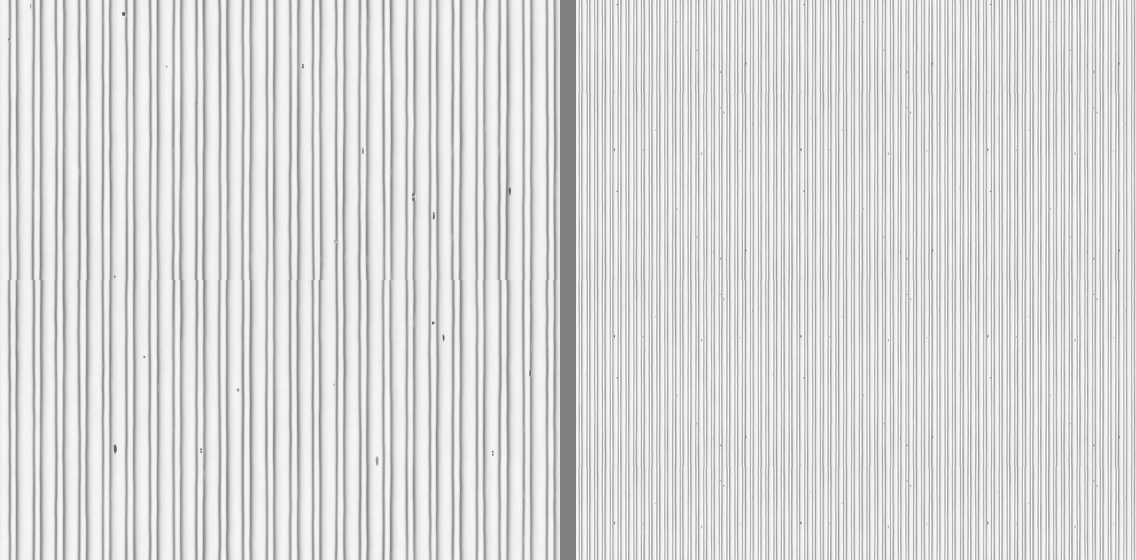
Left, the tile; right, the same tile 3 across and 3 down.
Write a Shadertoy shader that draws this texture.

```glsl
// Pale painted panel of 24 vertical ribs: each has a narrow rounded bead between
// two grey grooves and a broad flat. Grooves are one-sided Gaussians that waver
// with wrapping noise; hashed chips, grain and a faint mid-height joint add wear.

const float RIBS = 24.0;
const float CHIPS = 22.0;
const float RIB_START = 0.18;      // offset of the first rib, in ribs
const float BEAD_WIDTH = 0.31;     // distance between the paired grooves
const vec3 PAINT = vec3(0.957, 0.957, 0.956);

float hash(vec2 p) {
    vec3 q = fract(p.xyx * 0.1031);
    q += dot(q, q.yzx + 33.33);
    return fract((q.x + q.y) * q.z);
}

// Value noise, repeating after "period" cells
float noise(vec2 p, vec2 period, float seed) {
    vec2 cell = floor(p), f = fract(p);
    f = f * f * (3.0 - 2.0 * f);
    vec2 a = mod(cell, period) + seed;
    vec2 b = mod(cell + 1.0, period) + seed;
    return mix(mix(hash(a), hash(vec2(b.x, a.y)), f.x),
               mix(hash(vec2(a.x, b.y)), hash(b), f.x), f.y);
}

// Noise over the unit square, centred on zero
float grain(vec2 uv, vec2 cells, float seed) {
    return noise(uv * cells, cells, seed) - 0.5;
}

// Sideways drift of one groove along its height
float waver(float rib, float y, float seed) {
    float slow = noise(vec2(rib, y * 5.0), vec2(RIBS, 5.0), seed) - 0.5;
    float quick = noise(vec2(rib, y * 32.0), vec2(RIBS, 32.0), seed + 7.0) - 0.5;
    return 0.035 * slow + 0.02 * quick;
}

// Dark line with separate softness on its left and right
float groove(float d, float left, float right) {
    float s = d / (d < 0.0 ? left : right);
    return exp(-s * s);
}

// Brightness of the ribbed surface
float ribTone(vec2 uv) {
    float x = uv.x * RIBS - RIB_START;
    float rib = mod(floor(x), RIBS);
    float p = fract(x) - 0.25;

    // Joint at mid height: a small jog that fades out towards both ends
    float joint = uv.y - step(0.5, uv.y);
    float jog = joint * abs(joint) * (hash(vec2(rib, 71.0)) - 0.5) * 0.2;
    p -= jog + 0.05 * (hash(vec2(rib, 53.0)) - 0.5);

    float first = p - waver(rib, uv.y, 11.0);
    float second = p - BEAD_WIDTH - waver(rib, uv.y, 37.0);
    float width = mix(0.88, 1.15, hash(vec2(rib, 91.0)));
    float depth = 1.0 + 0.2 * (noise(vec2(rib, uv.y * 9.0), vec2(RIBS, 9.0), 19.0) - 0.5);

    float shade = 0.37 * groove(first, 0.062 * width, 0.06);
    shade += 0.29 * groove(second, 0.05, 0.095 * width);
    shade += 0.11 * smoothstep(-0.05, 0.0, second) * (1.0 - smoothstep(0.0, 0.4, second));
    shade += 0.025 * smoothstep(-0.22, -0.04, first) * (1.0 - smoothstep(-0.04, 0.1, first));
    return 1.0 - shade * depth - 0.04 * joint * joint;
}

// Scattered pits: x is darkness, y is the lit rim
vec2 chips(vec2 uv, float px) {
    vec2 result = vec2(0.0);
    float ragged = 0.0012 * grain(uv, vec2(300.0), 5.0);
    for (float i = 0.0; i < CHIPS; i++) {
        vec2 centre = vec2(hash(vec2(i, 3.0)), hash(vec2(i, 17.0)));
        vec2 d = fract(uv - centre + 0.5) - 0.5;
        float size = hash(vec2(i, 29.0));
        float radius = mix(0.0014, 0.0034, size * size);
        float stretch = hash(vec2(i, 43.0)) > 0.75 ? 3.2 : 1.2;
        if (mod(i, 6.0) == 0.0) d.y = abs(d.y) - radius * stretch * 1.25;   // twin pit

        vec2 flatten = vec2(1.0, 1.0 / stretch);
        float pit = length(d * flatten) - radius + ragged;
        float rim = length((d - radius * vec2(0.7, -0.5)) * flatten) - radius * 1.1 + ragged;
        float strength = mix(0.25, 0.6, hash(vec2(i, 61.0)));
        float dark = strength * (1.0 - smoothstep(-px, px, pit));
        float lit = 0.7 * (1.0 - smoothstep(-px, px, rim));
        result = max(result, vec2(dark, lit));
    }
    return result;
}

void mainImage(out vec4 fragColor, in vec2 fragCoord) {
    vec2 uv = fragCoord / iResolution.xy;
    float px = 0.7 / iResolution.y;
    float tone = ribTone(uv);

    // Brushed grain, fine speckle and pale scuffs
    tone += 0.018 * grain(uv, vec2(192.0, 20.0), 2.0);
    tone += 0.014 * grain(uv, vec2(256.0), 13.0);
    float scuff = smoothstep(0.38, 0.47, grain(uv, vec2(216.0, 26.0), 23.0));
    tone = mix(tone, 0.96, 0.2 * scuff);

    vec2 chip = chips(uv, px);
    tone = mix(tone, 1.0, chip.y);
    tone *= 1.0 - chip.x;
    fragColor = vec4(PAINT * clamp(tone, 0.0, 1.03), 1.0);
}
```
